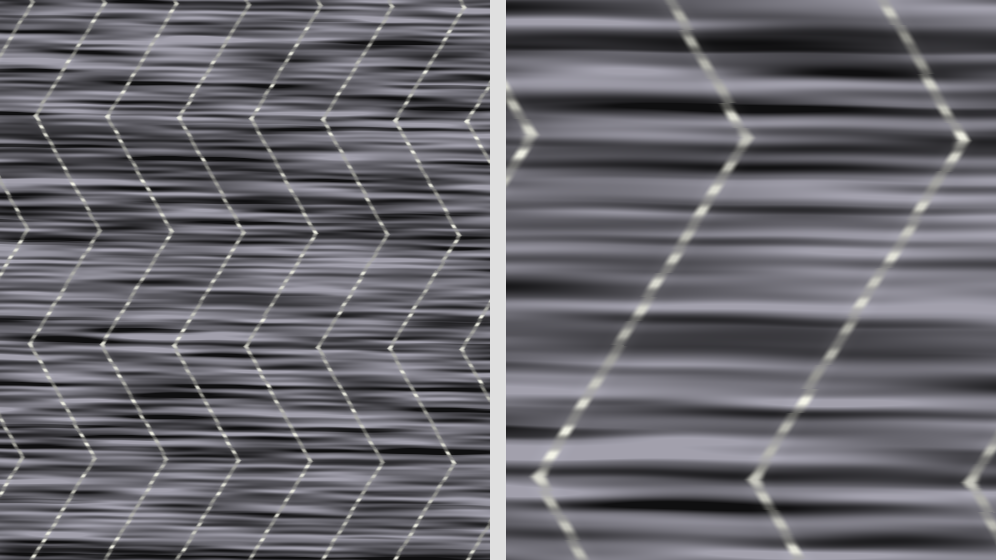
Left: the whole. Right: its middle third, enlarged.
A Shadertoy shader for this pattern:

```glsl
#define COLUMN_WIDTH 0.1285
#define ZIG_PERIOD 0.407
#define ZIG_REACH 0.1195
#define ZIG_ORIGIN vec2(0.045, 0.794)
#define SKEW vec2(-0.023, 0.0135)
#define STITCH_PITCH 0.0145
#define STITCH_HALF_WIDTH 0.0046
#define STRAND_CONTRAST 0.24
#define FIBRE_TINT vec3(0.99, 0.98, 1.055)
#define THREAD_DULL vec3(0.66, 0.66, 0.62)
#define THREAD_BRIGHT vec3(0.97, 0.97, 0.92)

float hash(vec2 p) {
    vec3 q = fract(p.xyx * 0.1031);
    q += dot(q, q.yzx + 33.33);
    return fract((q.x + q.y) * q.z);
}

// One strand: smooth values along x, with its own phase; odd rows lie higher
float strand(float x, float row) {
    x += 17.0 * hash(vec2(row, 91.0));
    float i = floor(x);
    float value = mix(hash(vec2(i, row)), hash(vec2(i + 1.0, row)), smoothstep(0.0, 1.0, x - i));
    return value + STRAND_CONTRAST * (mod(row, 2.0) - 0.5);
}

// Neighbouring strands blended across y
float fibres(vec2 p, vec2 density, float seed) {
    p *= density;
    float row = floor(p.y);
    float blend = smoothstep(0.0, 1.0, p.y - row);
    return mix(strand(p.x, row + seed), strand(p.x, row + 1.0 + seed), blend);
}

vec3 brushedCloth(vec2 p) {
    float tone = -0.045
        + 0.10 * fibres(p, vec2(5.0, 70.0), 300.0)
        + 0.42 * fibres(p, vec2(6.0, 108.0), 600.0)
        + 0.37 * fibres(p, vec2(9.0, 178.0), 900.0);
    // Long dark gaps between strands
    tone -= 0.24 * smoothstep(0.64, 0.96, fibres(p, vec2(4.0, 104.0), 1300.0));
    return FIBRE_TINT * clamp(tone, 0.06, 0.64);
}

void mainImage(out vec4 fragColor, in vec2 fragCoord) {
    float pixel = 1.0 / iResolution.y;
    vec2 p = fragCoord * pixel;
    p += SKEW * p.yx;

    // Zigzag seams: turn is 0 at left corners and 1 at right corners
    float phase = (p.y - ZIG_ORIGIN.y) / ZIG_PERIOD;
    float turn = 2.0 * abs(fract(phase + 0.5) - 0.5);
    float column = (p.x - ZIG_ORIGIN.x - ZIG_REACH * turn) / COLUMN_WIDTH;
    float seam = floor(column + 0.5);
    float offset = (column - seam) * COLUMN_WIDTH;

    // Stitches along each seam, with uneven placement and brightness
    float along = p.y / STITCH_PITCH + hash(vec2(seam + 40.0, 7.0));
    vec2 stitch = vec2(seam + 40.0, floor(along) + 40.0);
    float slope = 2.0 * ZIG_REACH / ZIG_PERIOD;
    float jitter = 0.0026 * (hash(stitch + 5.0) - 0.5);
    float dist = abs(offset + jitter) * inversesqrt(1.0 + slope * slope);
    float line = 1.0 - smoothstep(0.0008, STITCH_HALF_WIDTH + 0.5 * pixel, dist);
    float middle = abs(fract(along) - 0.5 + 0.2 * (hash(stitch + 9.0) - 0.5));
    float bead = 1.0 - smoothstep(0.06, 0.38, middle);
    float shine = hash(stitch);

    // Knots at the corners
    float toCorner = 0.5 * ZIG_PERIOD * min(turn, 1.0 - turn);
    float knot = 1.0 - smoothstep(0.001, 0.007, length(vec2(offset, toCorner)));

    // Cloth bows very slightly between seams and lightens beside them
    float bow = 0.0004 * cos(6.28318 * column);
    vec3 color = brushedCloth(p + vec2(0.0, bow));
    color += 0.03 * (1.0 - smoothstep(0.0, 0.013, abs(offset)));

    float cover = line * (0.42 + 0.55 * bead * (0.4 + 0.6 * shine));
    vec3 thread = mix(THREAD_DULL, THREAD_BRIGHT, bead * shine);
    color = mix(color, thread, cover);
    color = mix(color, THREAD_BRIGHT, knot * mix(0.65, 0.3, turn));
    fragColor = vec4(color, 1.0);
}
```
